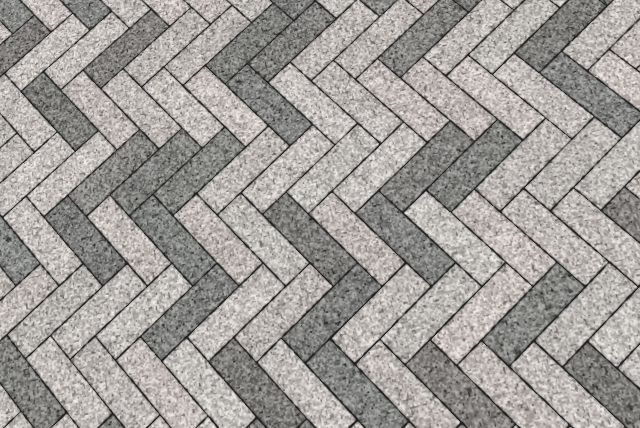
Write a Shadertoy shader that draws this texture.

```glsl
// Herringbone pavement of grainy light and dark concrete pavers in mild perspective.

const float PAVER_LENGTH = 3.12;       // in paver widths
const float JOINT = 0.019;             // half joint, in paver widths
const float CORNER = 0.05;
const vec2  SHADE_SHIFT = vec2(0.012, -0.012);
const vec3  LIGHT_PAVER = vec3(0.762, 0.741, 0.728);
const vec3  DARK_PAVER  = vec3(0.515, 0.513, 0.503);
const vec3  JOINT_COLOR = vec3(0.125, 0.125, 0.125);
const vec3  WARM_TINT   = vec3(0.005, -0.004, -0.003);
const float TONE_SPREAD = 0.045;
const float GRAIN = 0.42;
const float GRAIN_SCALE = 18.0;        // grains per paver width
const float PIT_DEPTH = 0.20;

// Maps (step along a course, course pair, 1) to the canvas, width = 1, y down
const mat3 GROUND = mat3(0.0611, -0.0033, -0.0076,
                        -0.0293,  0.1794, -0.052,
                         0.0326,  0.1435,  1.0);

// Rhythm of dark pavers in each course: slope, start, share
const vec3 RHYTHM[6] = vec3[6](
    vec3(0.29,   0.14,  0.32),
    vec3(0.4167, -0.02, 0.13),
    vec3(0.15,   0.145, 0.31),
    vec3(0.42,   0.23,  0.37),
    vec3(0.29,   0.72,  0.20),
    vec3(0.43,   0.865, 0.31));

float hash(vec2 p) {
    vec3 q = fract(vec3(p.xyx) * 0.1031);
    q += dot(q, q.yzx + 33.33);
    return fract((q.x + q.y) * q.z);
}

float valueNoise(vec2 p) {
    vec2 i = floor(p), f = fract(p);
    f = f * f * (3.0 - 2.0 * f);
    return mix(mix(hash(i), hash(i + vec2(1, 0)), f.x),
               mix(hash(i + vec2(0, 1)), hash(i + vec2(1, 1)), f.x), f.y);
}

float roundedBox(vec2 p, vec2 halfSize, float radius) {
    vec2 d = abs(p) - halfSize + radius;
    return length(max(d, 0.0)) + min(max(d.x, d.y), 0.0) - radius;
}

// Finds the paver under uv: offset from its centre, half size, (step, course)
void findPaver(vec2 uv, float pairPos, out vec2 offset, out vec2 halfSize, out vec2 id) {
    const float L = PAVER_LENGTH;
    offset = vec2(9.0);
    halfSize = vec2(L, 1.0) * 0.5;
    id = vec2(0.0);
    for (int i = 0; i < 2; i++) {
        float m = floor(pairPos) + float(i);

        // Falling paver, long along u
        float k = floor(uv.y + L * m);
        vec2 a = uv - vec2(k + L * m, k - L * m);
        if (a.x >= 0.0 && a.x < L) {
            halfSize = vec2(L, 1.0) * 0.5;
            offset = a - halfSize;
            id = vec2(k, 2.0 * m);
        }

        // Rising paver, long along v
        k = floor(uv.x - L * (m + 1.0));
        vec2 b = uv - vec2(k + L * (m + 1.0), k + 1.0 - L * (m + 1.0));
        if (b.y >= 0.0 && b.y < L) {
            halfSize = vec2(1.0, L) * 0.5;
            offset = b - halfSize;
            id = vec2(k, 2.0 * m + 1.0);
        }
    }
}

bool isDark(vec2 id) {
    vec3 r = RHYTHM[int(mod(id.y + 1.5, 6.0))];
    return fract(r.x * id.x - r.y) < r.z;
}

void mainImage(out vec4 fragColor, in vec2 fragCoord) {
    // Project the canvas onto the ground; u falls and v rises to the right
    vec2 canvas = vec2(fragCoord.x, iResolution.y - fragCoord.y) / iResolution.x;
    vec3 ground = inverse(GROUND) * vec3(canvas, 1.0);
    vec2 course = ground.xy / ground.z;
    vec2 uv = course.x + PAVER_LENGTH * course.y * vec2(1.0, -1.0);
    float pixel = 0.45 * length(fwidth(uv));

    vec2 offset, halfSize, id;
    findPaver(uv, course.y, offset, halfSize, id);

    // Base tone, varied per paver
    float tone = hash(id + 41.0) - 0.5;
    vec3 color = isDark(id) ? DARK_PAVER : LIGHT_PAVER;
    color += tone * TONE_SPREAD + WARM_TINT * (2.0 * hash(id + 87.0) - 1.0);

    // Sandy grain and pits, turned away from the paver axes, and broad wear
    vec2 grainPos = mat2(0.86, 0.51, -0.51, 0.86) * (uv + 60.0);
    float grain = 0.65 * valueNoise(grainPos * GRAIN_SCALE)
                + 0.35 * valueNoise(grainPos.yx * GRAIN_SCALE * 0.6) - 0.5;
    float pits = smoothstep(0.68, 0.95, valueNoise(grainPos * GRAIN_SCALE * 0.75 + 17.3));
    float wear = valueNoise(grainPos * 1.3) - 0.5;
    color += GRAIN * grain - PIT_DEPTH * pits + 0.03 * wear;

    // Soft worn edge, then the joint, wider on the shaded side
    float edge = roundedBox(offset + SHADE_SHIFT, halfSize - JOINT, CORNER);
    float roughEdge = edge + 0.03 * (valueNoise(grainPos * 9.0) - 0.5);
    color *= 1.0 - 0.14 * smoothstep(-0.07, 0.0, roughEdge);
    color = mix(color, JOINT_COLOR, smoothstep(-pixel, pixel, roughEdge));

    fragColor = vec4(clamp(color, 0.0, 1.0), 1.0);
}
```
